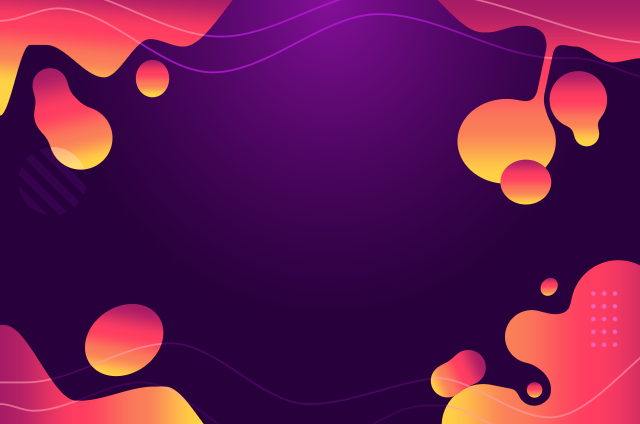
Reproduce this background procedurally as a WebGL 2 fragment shader.

```glsl
#version 300 es
precision highp float;
// Glossy sunset-coloured fluid blobs and thin waves framing a violet glow.
uniform vec2 u_resolution;
out vec4 outColor;

const vec2 CANVAS = vec2(7.68, 5.10);
const vec3 NIGHT = vec3(0.155, 0.0, 0.23);
const vec3 VIOLET = vec3(0.52, 0.06, 0.60);
const vec3 MAGENTA = vec3(0.66, 0.11, 0.40);
const vec3 CORAL = vec3(1.0, 0.24, 0.38);
const vec3 ORANGE = vec3(0.98, 0.49, 0.35);
const vec3 GOLD = vec3(1.0, 0.82, 0.27);

// Distance helpers
float circle(vec2 p, vec2 c, float r) { return length(p - c) - r; }

float ellipse(vec2 p, vec2 c, vec2 r, float angle) {
  float s = sin(angle), k = cos(angle);
  vec2 q = mat2(k, -s, s, k) * (p - c);
  return (length(q / r) - 1.0) * min(r.x, r.y);
}

float capsule(vec2 p, vec2 a, vec2 b, float r) {
  vec2 ab = b - a;
  float t = clamp(dot(p - a, ab) / dot(ab, ab), 0.0, 1.0);
  return length(p - a - ab * t) - r;
}

float blend(float a, float b, float k) {
  float h = max(k - abs(a - b), 0.0) / k;
  return min(a, b) - h * h * k * 0.25;
}

// One smooth rise or fall of a wavy edge
float ramp(float x, float from, float to, float amount) {
  return amount * smoothstep(from, to, x);
}

// Antialiased coverage
float fill(float d) {
  return clamp(0.5 - d / max(length(vec2(dFdx(d), dFdy(d))), 1e-5), 0.0, 1.0);
}

float stroke(float d, float halfWidth, float pixel) {
  float dist = abs(d) * pixel / max(length(vec2(dFdx(d), dFdy(d))), 1e-5);
  return clamp(0.5 + (halfWidth - dist) / pixel, 0.0, 1.0);
}

vec3 sunset(float t) {
  vec3 c = mix(MAGENTA, CORAL, smoothstep(0.0, 0.4, t));
  c = mix(c, ORANGE, smoothstep(0.4, 0.72, t));
  return mix(c, GOLD, smoothstep(0.7, 1.0, t));
}

// Paints a blob and records its coverage in alpha
void paint(inout vec4 canvas, float d, float t) {
  canvas = mix(canvas, vec4(sunset(t), 1.0), fill(d));
}

void drawWave(inout vec4 canvas, float d, float strength, float pixel) {
  vec3 onNight = mix(canvas.rgb, vec3(0.72, 0.10, 0.85), strength);
  vec3 onBlob = mix(canvas.rgb, vec3(1.0, 0.62, 0.68), 0.6);
  canvas.rgb = mix(canvas.rgb, mix(onNight, onBlob, canvas.a), stroke(d, 0.011, pixel));
}

void main() {
  // Origin at the top left, y pointing down
  vec2 p = gl_FragCoord.xy / u_resolution * CANVAS;
  p.y = CANVAS.y - p.y;
  float x = p.x, y = p.y, pixel = CANVAS.y / u_resolution.y;

  // Violet glow
  float glow = max(1.0 - length((p - vec2(3.95, 0.0)) / vec2(3.4, 3.9)), 0.0);
  vec4 canvas = vec4(mix(NIGHT, VIOLET, glow * (0.6 + 0.4 * glow)), 0.0);

  // Fluid corners
  float topLeft = y - (1.39 + ramp(x, 0.0, 0.36, -0.85) + ramp(x, 0.55, 1.25, 0.39)
    + ramp(x, 1.25, 1.8, -0.46) + ramp(x, 1.8, 2.2, 0.09) + ramp(x, 2.2, 3.2, -0.88));
  paint(canvas, topLeft, 0.2 + 0.8 * y - 0.06 * x);

  float topRight = y - (-0.29 + ramp(x, 4.8, 5.8, 0.68) + ramp(x, 5.85, 6.25, -0.08)
    + ramp(x, 6.3, 6.9, 0.25) + ramp(x, 6.9, 7.35, 0.19) + ramp(x, 7.35, 7.7, -0.05));
  float drop = ellipse(p, vec2(6.08, 1.70), vec2(0.59, 0.51), 0.0);
  float neck = capsule(p, vec2(6.62, 0.5), vec2(6.45, 1.3), 0.045);
  paint(canvas, blend(blend(topRight, neck, 0.2), drop, 0.2), y / 2.15);

  float bottomLeft = CANVAS.y - y - (1.19 + ramp(x, 0.05, 0.92, -0.91)
    + ramp(x, 0.95, 1.85, 0.17) + ramp(x, 1.98, 2.8, -0.75));
  paint(canvas, bottomLeft, x / 2.4);

  float body = blend(circle(p, vec2(7.42, 3.7), 0.57), circle(p, vec2(7.7, 4.6), 1.15), 0.1);
  body = blend(body, capsule(p, vec2(6.38, 4.05), vec2(7.4, 4.3), 0.32), 0.25);
  body = blend(body, capsule(p, vec2(5.8, 5.12), vec2(7.2, 5.4), 0.5), 0.1);
  body = -blend(-body, circle(p, vec2(6.41, 4.68), 0.2), 0.08);
  paint(canvas, body, 1.0 - (x - 5.3) / 3.0);

  // Floating blobs
  float bean = blend(circle(p, vec2(0.6, 1.03), 0.21), circle(p, vec2(0.7, 1.38), 0.29), 0.15);
  bean = blend(bean, circle(p, vec2(0.97, 1.66), 0.38), 0.12);
  paint(canvas, bean, (y - 0.85) * 0.8 + (x - 0.6) * 0.2);
  paint(canvas, ellipse(p, vec2(1.83, 0.945), vec2(0.2, 0.225), 0.0), (y - 0.7) / 0.45);
  float bulb = blend(circle(p, vec2(6.94, 1.2), 0.345), circle(p, vec2(7.04, 1.61), 0.15), 0.12);
  paint(canvas, bulb, (y - 0.84) / 0.88);
  paint(canvas, ellipse(p, vec2(6.31, 2.19), vec2(0.305, 0.27), 0.0), (y - 1.9) / 0.56);
  paint(canvas, ellipse(p, vec2(1.49, 4.09), vec2(0.5, 0.4), -0.6), (y - 3.65) / 0.9 - (x - 1.49) * 0.2);
  paint(canvas, ellipse(p, vec2(6.59, 3.45), vec2(0.115, 0.095), -0.9), (y - 3.33) / 0.24);
  paint(canvas, circle(p, vec2(6.415, 4.69), 0.093), (y - 4.59) / 0.2);
  float seed = blend(circle(p, vec2(5.37, 4.58), 0.2), circle(p, vec2(5.62, 4.42), 0.21), 0.15);
  paint(canvas, seed, 0.45 + (5.52 - x) * 1.3 + (y - 4.5) * 0.6);

  // Thin waves
  float waveA = 0.25 + ramp(x, 0.0, 0.7, -0.15) + ramp(x, 0.7, 2.55, 0.77)
    + ramp(x, 2.55, 4.55, -0.7) + ramp(x, 4.55, 6.7, 0.53) + ramp(x, 6.9, 7.9, 0.25);
  float waveB = -0.15 + ramp(x, 0.6, 2.65, 0.59) + ramp(x, 2.65, 4.6, -0.54) + ramp(x, 5.0, 7.9, 0.62);
  float waveC = 4.6 + ramp(x, 0.3, 2.05, -0.47) + ramp(x, 2.05, 3.7, 0.73)
    + ramp(x, 3.7, 5.4, -0.32) + ramp(x, 5.2, 6.6, 0.48) + ramp(x, 6.6, 8.4, -1.1);
  float waveD = 4.86 + ramp(x, 0.0, 0.4, 0.08) + ramp(x, 0.4, 1.7, -0.34)
    + ramp(x, 1.7, 3.2, 0.75) + ramp(x, 3.8, 5.1, -0.47) + ramp(x, 5.3, 6.2, 0.3);
  float topStrength = 0.8 - 0.6 * smoothstep(4.5, 7.0, x);
  drawWave(canvas, y - waveA, topStrength, pixel);
  drawWave(canvas, y - waveB, topStrength, pixel);
  drawWave(canvas, y - waveC, 0.22, pixel);
  drawWave(canvas, y - waveD, 0.15, pixel);

  // Striped disc, paler where it crosses the bean
  float stripe = (abs(fract((x - y) / 0.27 + 0.2) - 0.5) - 0.25) * 0.19;
  float disc = circle(p, vec2(0.63, 2.18), 0.41);
  vec3 stripeTint = mix(vec3(0.5, 0.1, 0.65), vec3(1.0, 0.95, 0.8), canvas.a);
  float discMask = fill(disc) * mix(smoothstep(pixel, -pixel, stripe), 1.0, canvas.a);
  canvas.rgb = mix(canvas.rgb, stripeTint, discMask * mix(0.16, 0.35, canvas.a));

  // Dot grid
  vec2 cell = (p - vec2(7.12, 3.53)) / vec2(0.13, 0.154);
  vec2 dotOffset = (cell - clamp(round(cell), vec2(0.0), vec2(2.0, 4.0))) * vec2(0.13, 0.154);
  float dots = smoothstep(pixel, -pixel, length(dotOffset) - 0.026);
  outColor = vec4(mix(canvas.rgb, vec3(0.93, 0.4, 0.75), dots), 1.0);
}
```
